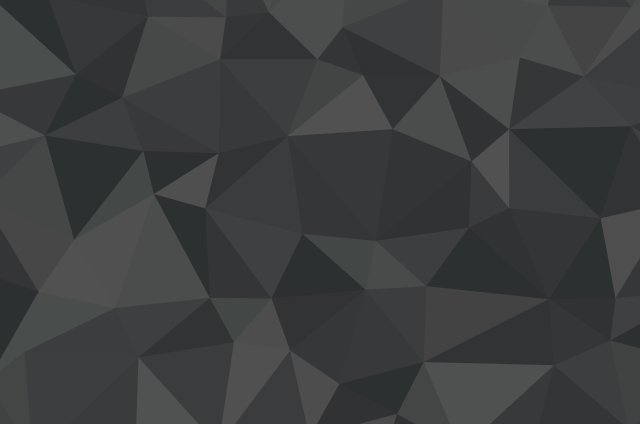
This background is drawn by a Shadertoy shader. Its source:

```glsl
// Low-poly backdrop: a flat-shaded mesh of irregular triangles in charcoal greys.
// Grid corners are jittered, every cell is split along a diagonal, and each
// triangle gets a hashed tone; edges are blended by their exact coverage.

#define CELL vec2(0.188, 0.170)           // cell size in canvas heights
#define ORIGIN vec2(3.37, 7.18)           // grid offset, in cells
#define JITTER 0.76                       // corner scatter, below 1 keeps cells intact
#define DARK 0.195
#define LIGHT 0.320
#define TONE_CURVE 1.25                   // above 1 favours dark tones
#define TEAL vec3(0.173, 0.188, 0.192)
#define TEAL_SHARE 0.09
#define BLUE_TINT vec3(-0.004, 0.0, 0.006)
#define GREEN_TINT vec3(-0.007, 0.006, 0.0)

float hash(vec2 p) {
    return fract(sin(dot(p, vec2(127.1, 311.7))) * 43758.5453);
}

float cross2(vec2 a, vec2 b) {
    return a.x * b.y - a.y * b.x;
}

// Scattered grid corner, in canvas heights
vec2 corner(vec2 id) {
    vec2 scatter = vec2(hash(id), hash(id + 41.3)) - 0.5;
    return (id - ORIGIN + JITTER * scatter) * CELL;
}

// Signed distance to the line through a and b, positive on its right
float edgeDistance(vec2 p, vec2 a, vec2 b) {
    vec2 along = normalize(b - a);
    return -cross2(along, p - a);
}

// Share of the pixel covered by a counter-clockwise triangle
float coverage(vec2 p, vec2 a, vec2 b, vec2 c, float pixel) {
    float d = max(edgeDistance(p, a, b),
              max(edgeDistance(p, b, c), edgeDistance(p, c, a)));
    return clamp(0.5 - d / pixel, 0.0, 1.0);
}

// Flat colour: bluish when dark, neutral or greenish when light
vec3 facetColor(vec2 id) {
    if (hash(id + 17.9) < TEAL_SHARE) return TEAL;
    float t = pow(hash(id + 5.7), TONE_CURVE);
    vec3 lightTint = hash(id + 29.1) < 0.5 ? GREEN_TINT : vec3(0.0);
    return mix(DARK, LIGHT, t) + (t < 0.5 ? BLUE_TINT : lightTint);
}

// Use the shorter diagonal a-c, unless a reflex corner rules it out
bool splitsAlongAC(vec2 a, vec2 b, vec2 c, vec2 d) {
    bool validAC = cross2(b - a, c - a) > 0.0 && cross2(c - a, d - a) > 0.0;
    bool validBD = cross2(c - b, d - b) > 0.0 && cross2(d - b, a - b) > 0.0;
    return validAC && (!validBD || distance(a, c) < distance(b, d));
}

void mainImage(out vec4 fragColor, in vec2 fragCoord) {
    float pixel = 1.0 / iResolution.y;
    vec2 p = fragCoord * pixel;
    vec2 home = floor(p / CELL + ORIGIN);
    vec3 sum = vec3(0.0);
    float weight = 0.0;

    // Jittered cells can reach into their neighbours
    for (int y = -1; y <= 1; y++)
    for (int x = -1; x <= 1; x++) {
        vec2 id = home + vec2(x, y);
        vec2 a = corner(id);
        vec2 b = corner(id + vec2(1, 0));
        vec2 c = corner(id + vec2(1, 1));
        vec2 d = corner(id + vec2(0, 1));

        bool ac = splitsAlongAC(a, b, c, d);
        float first = ac ? coverage(p, a, b, c, pixel) : coverage(p, a, b, d, pixel);
        float second = ac ? coverage(p, a, c, d, pixel) : coverage(p, b, c, d, pixel);

        sum += first * facetColor(id) + second * facetColor(id + 0.37);
        weight += first + second;
    }
    fragColor = vec4(sum / max(weight, 1e-4), 1.0);
}
```
